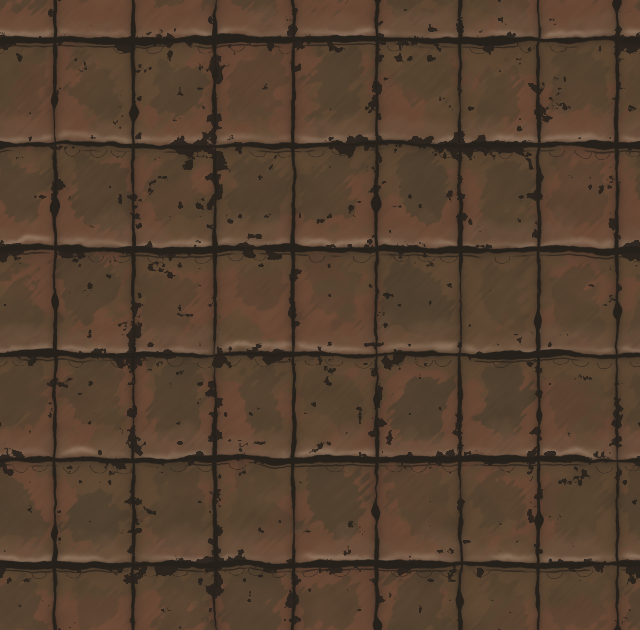
A Shadertoy shader for this texture:

```glsl
// Weathered clay roof tiles, eight across and six down, with dark joints.
// Each face layers wrapped noise, diagonal strokes and a pale lower lip;
// grime then gathers along wobbling joints. All noise repeats at the borders.

const vec2 TILES = vec2(8.0, 6.0);
const vec2 JOINT_OFFSET = vec2(0.70, 0.62);

const vec3 CLAY  = vec3(0.400, 0.275, 0.202);
const vec3 MOSS  = vec3(0.350, 0.272, 0.190);
const vec3 UMBER = vec3(0.312, 0.250, 0.182);
const vec3 DUST  = vec3(0.435, 0.330, 0.250);
const vec3 LIP   = vec3(0.560, 0.455, 0.370);
const vec3 CRUST = vec3(0.150, 0.127, 0.106);

float hash(vec2 p) {
    vec3 q = fract(vec3(p.xyx) * 0.1031);
    q += dot(q, q.yzx + 33.33);
    return fract((q.x + q.y) * q.z);
}

// Value noise that wraps after a whole number of lattice cells.
float noise(vec2 p, vec2 period, float seed) {
    vec2 i = floor(p), f = fract(p);
    vec2 a = mod(i, period) + seed, b = mod(i + 1.0, period) + seed;
    f = f * f * (3.0 - 2.0 * f);
    return mix(mix(hash(a), hash(vec2(b.x, a.y)), f.x),
               mix(hash(vec2(a.x, b.y)), hash(b), f.x), f.y);
}

float fbm(vec2 uv, vec2 freq, float seed) {
    float sum = 0.0, amp = 0.533;
    for (int i = 0; i < 4; i++) {
        sum += amp * noise(uv * freq, freq, seed);
        freq *= 2.0;
        amp *= 0.5;
        seed += 17.0;
    }
    return sum;
}

// Coverage of a band of the given half width around zero.
float band(float d, float halfWidth, float soft) {
    return 1.0 - smoothstep(halfWidth - soft, halfWidth + soft, abs(d));
}

// Painted surface of one tile; f runs from 0 to 1 inside it.
vec3 tileFace(vec2 uv, vec2 f, vec2 id) {
    float cloud = fbm(uv, vec2(24.0), 31.0) - 0.5;
    float broad = fbm(uv, vec2(11.0), 57.0);
    vec2 strokeFreq = vec2(150.0, 24.0);
    vec2 diagonal = vec2(uv.x - uv.y, uv.x + uv.y);
    float stroke = noise(diagonal * strokeFreq, strokeFreq, 5.0) - 0.5;

    // Moss patches, thicker below the upper joint
    float moss = broad + 0.16 * stroke + 0.16 * smoothstep(0.65, 0.95, f.y);
    vec3 col = mix(CLAY, MOSS, 0.85 * smoothstep(0.46, 0.54, moss));

    // Dark worn middle
    vec2 shift = vec2(hash(id + 3.0), hash(id + 41.0)) - 0.5;
    vec2 c = (f - vec2(0.5, 0.56) - 0.14 * shift) / vec2(0.36, 0.34);
    c *= c;
    float r = sqrt(sqrt(dot(c, c))) + 1.5 * cloud + 0.35 * stroke;
    float core = 1.0 - smoothstep(0.80, 0.92, r);
    col = mix(col, UMBER, core * mix(0.4, 1.0, hash(id + 71.0)));

    // Dusty wash and bright lip along the lower edge
    float wash = 1.0 - smoothstep(0.08, 0.32, f.y + 0.5 * cloud);
    col = mix(col, DUST, 0.6 * wash);
    vec2 lipFreq = vec2(24.0, 6.0);
    float patchy = smoothstep(0.15, 0.75, noise(uv * lipFreq, lipFreq, 83.0));
    float sides = smoothstep(0.0, 0.15, f.x) * smoothstep(1.0, 0.88, f.x);
    float lip = exp(-pow((f.y - 0.06 - 0.1 * cloud) / 0.032, 2.0));
    col = mix(col, LIP, lip * (0.2 + 0.6 * patchy) * mix(0.5, 1.0, sides));
    return col * (1.0 + 0.05 * stroke + 0.12 * cloud);
}

// Thin curved scratches hanging under the upper joint.
float scallops(vec2 f, vec2 id) {
    float mark = 0.0;
    for (int i = 0; i < 3; i++) {
        vec2 key = id + 13.0 * float(i + 1);
        vec2 v = f - vec2(0.2 + 0.3 * float(i) + 0.1 * hash(key), 0.94);
        float ring = length(v * vec2(0.76, 1.3)) - 0.075;
        float shown = step(0.45, hash(key + 5.0)) * step(v.y, 0.0);
        mark = max(mark, shown * band(ring, 0.004, 0.005));
    }
    return mark;
}

void mainImage(out vec4 fragColor, in vec2 fragCoord) {
    vec2 uv = fragCoord / iResolution.xy;

    // Uneven spacing and ragged joints
    vec2 p = uv * TILES - JOINT_OFFSET;
    p.x += 0.13 * (noise(vec2(uv.x * TILES.x, 0.0), TILES, 3.0) - 0.5);
    vec2 bendFreq = vec2(16.0, 6.0);
    p.y += 0.05 * (noise(uv * bendFreq, bendFreq, 7.0) - 0.5);
    vec2 rough = vec2(fbm(uv, vec2(40.0), 11.0), fbm(uv, vec2(40.0), 23.0)) - 0.5;
    p += rough * vec2(0.06, 0.045);

    vec2 id = mod(floor(p), TILES), f = fract(p);
    vec2 joint = mod(floor(p + 0.5), TILES), d = p - floor(p + 0.5);
    vec3 col = tileFace(uv, f, id);

    // Soft shade beside the joints, deeper on the underside
    vec2 reach = vec2(0.045, d.y < 0.0 ? 0.055 : 0.025);
    vec2 shade = exp(-abs(d) / reach);
    col = mix(col, CRUST, 0.5 * max(shade.x, shade.y));

    // Joint lines, with occasional swollen drips on the uprights
    float wear = fbm(uv, vec2(18.0), 97.0) - 0.5;
    vec2 key = vec2(joint.x, id.y) + 29.0;
    float drip = step(0.8, hash(key)) * smoothstep(0.1, 0.0, abs(f.y - 0.3 - 0.4 * hash(key + 9.0)));
    float upright = band(d.x, 0.019 + 0.04 * wear + 0.038 * drip, 0.009);
    float level = band(d.y, 0.027 + 0.05 * wear, 0.008);
    float ledge = band(f.y - 0.942, 0.007, 0.006) * smoothstep(-0.1, 0.06, wear);
    float lines = max(max(upright, level), max(0.75 * ledge, 0.6 * scallops(f, id)));

    // Clumped grime near the joints and a few stray specks
    float near = max(0.8 * exp(-abs(d.x) / 0.08), exp(-abs(d.y) / (d.y < 0.0 ? 0.10 : 0.06)));
    float clump = fbm(uv, vec2(13.0), 61.0) - 0.5;
    float grime = fbm(uv, vec2(64.0), 43.0) + 0.28 * near + 0.9 * clump * (near + 0.15);
    lines = max(lines, 0.9 * smoothstep(0.78, 0.83, grime));

    fragColor = vec4(mix(col, CRUST, lines), 1.0);
}
```
